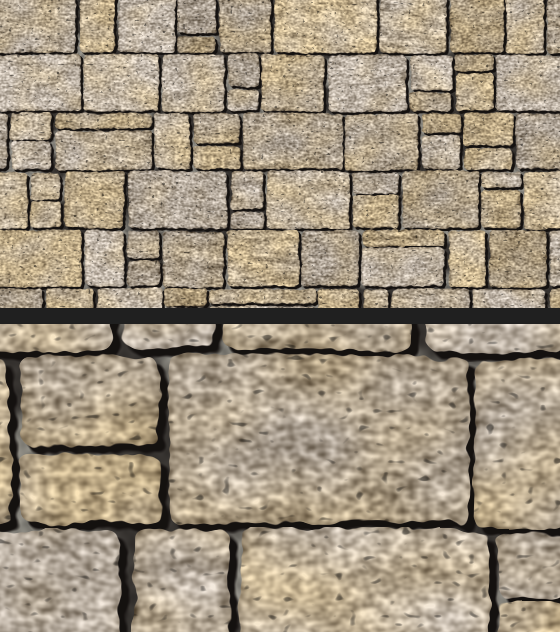
Top, the full canvas; bottom, a detail of the centre.
A Shadertoy shader for this texture:

```glsl
struct Stone {
    float dist;  // signed distance to the stone's outline
    vec2 id;     // unique seed of the stone
};

float hash(vec2 p) {
    vec3 q = fract(p.xyx * 0.1031);
    q += dot(q, q.yzx + 33.33);
    return fract((q.x + q.y) * q.z);
}

float cornerSlope(vec2 cell, vec2 corner, vec2 f) {
    float angle = 6.2832 * hash(cell + corner);
    return dot(vec2(cos(angle), sin(angle)), f - corner);
}

float gradientNoise(vec2 p) {
    vec2 cell = floor(p), f = p - cell;
    vec2 s = f * f * f * (f * (f * 6.0 - 15.0) + 10.0);
    float low = mix(cornerSlope(cell, vec2(0, 0), f), cornerSlope(cell, vec2(1, 0), f), s.x);
    float high = mix(cornerSlope(cell, vec2(0, 1), f), cornerSlope(cell, vec2(1, 1), f), s.x);
    return mix(low, high, s.y);
}

// Jittered boundary between neighbouring modules of a course
float moduleEdge(float i, float row) {
    return i + 0.3 * (hash(vec2(i, row * 7.0 + 3.0)) - 0.5);
}

Stone findStone(vec2 p) {
    p.y += 0.006 * gradientNoise(p * vec2(4.0, 3.0));
    float v = (p.y - 0.066) / 0.19;
    float row = floor(v);
    float shift = 20.0 + 7.0 * hash(vec2(row, 41.0));
    float u = p.x / 0.42 + shift;
    float i = floor(u);
    if (u < moduleEdge(i, row)) i -= 1.0;
    else if (u >= moduleEdge(i + 1.0, row)) i += 1.0;
    vec2 lo = vec2(moduleEdge(i, row), row);
    vec2 hi = vec2(moduleEdge(i + 1.0, row), row + 1.0);
    vec2 seed = vec2(i * 4.0, row * 4.0 + 80.0);

    // Each module holds one broad and one narrow block
    float share = mix(0.53, 0.74, hash(seed + 0.3));
    bool broadFirst = hash(seed + 0.7) > 0.4;
    float cut = mix(lo.x, hi.x, broadFirst ? share : 1.0 - share);
    bool first = u < cut;
    bool broad = first == broadFirst;
    if (first) hi.x = cut;
    else { lo.x = cut; seed.x += 2.0; }

    // Narrow blocks are often stacked, broad ones seldom
    if (hash(seed + 0.9) < (broad ? 0.2 : 0.55)) {
        float level = row + (broad ? 0.7 : mix(0.3, 0.72, hash(seed + 1.3)));
        if (v < level) hi.y = level;
        else { lo.y = level; seed.y += 2.0; }
    }

    // Uneven joints, leaning sides and chipped outlines
    lo = vec2((lo.x - shift) * 0.42, lo.y * 0.19 + 0.066);
    hi = vec2((hi.x - shift) * 0.42, hi.y * 0.19 + 0.066);
    lo += vec2(0.002, 0.001) + vec2(0.007, 0.005) * vec2(hash(seed + 2.1), hash(seed + 2.6));
    hi -= vec2(0.002, 0.001) + vec2(0.007, 0.005) * vec2(hash(seed + 3.1), hash(seed + 3.6));
    vec2 offset = p - 0.5 * (lo + hi);
    offset.x += 0.05 * (hash(seed + 4.2) - 0.5) * offset.y;
    vec2 q = abs(offset) - 0.5 * (hi - lo) + 0.012;
    float d = length(max(q, 0.0)) + min(max(q.x, q.y), 0.0) - 0.012;
    d += 0.006 * gradientNoise(p * 26.0 + seed * 3.7);
    d += 0.004 * gradientNoise(p * 75.0 + seed * 5.3);
    return Stone(d, seed);
}

// Speckled granite with grains drawn out along the bedding
vec3 graniteColor(vec2 p, Stone stone) {
    float tilt = 0.24 * (hash(stone.id + 5.1) - 0.5);
    vec2 g = mat2(cos(tilt), sin(tilt), -sin(tilt), cos(tilt)) * p + stone.id * 1.37;
    float tone = 0.58 + 0.26 * (hash(stone.id + 6.4) - 0.5);
    tone += 0.55 * gradientNoise(g * vec2(60.0, 105.0));
    tone += 0.52 * gradientNoise(g * vec2(115.0, 150.0) + 17.0);
    tone += 0.28 * gradientNoise(g * vec2(13.0, 22.0));
    tone += 0.45 * hash(stone.id + 7.7) * gradientNoise(g * vec2(10.0, 62.0) + 9.0);

    // Hewn relief lit from above, with worn edges
    vec2 r = g * vec2(22.0, 28.0);
    tone += 0.22 * (gradientNoise(r) - gradientNoise(r + vec2(-0.15, 0.3)));
    tone -= 0.2 * smoothstep(-0.008, 0.0, stone.dist);

    vec3 color = mix(vec3(0.45, 0.40, 0.33), vec3(0.92, 0.87, 0.79), clamp(tone, -0.35, 1.1));
    float rust = hash(stone.id + 8.8) + 0.9 * gradientNoise(g * vec2(9.0, 12.0) + 31.0);
    color *= mix(vec3(0.99, 1.0, 1.04), vec3(1.02, 0.98, 0.87), clamp(rust, 0.0, 1.0));
    float fleck = gradientNoise(g * vec2(70.0, 110.0) + 53.0);
    return color * (1.0 - 0.45 * smoothstep(0.32, 0.55, fleck));
}

void mainImage(out vec4 fragColor, in vec2 fragCoord) {
    vec2 p = fragCoord / iResolution.y;
    float pixel = 1.0 / iResolution.y;
    Stone stone = findStone(p);

    // Recessed mortar, mostly in the shadow of the stone above
    float caster = findStone(p + vec2(-0.008, 0.008)).dist;
    float fill = smoothstep(-0.1, 0.2, gradientNoise(p * vec2(7.0, 9.0) + 5.0));
    float lit = smoothstep(-0.002, 0.003, caster) * mix(0.3, 1.0, fill);
    vec3 mortar = vec3(0.52, 0.51, 0.48) * (1.0 + 0.3 * gradientNoise(p * 90.0));
    vec3 joint = mix(vec3(0.08, 0.065, 0.06), mortar, lit);

    float cover = smoothstep(0.8 * pixel, -0.8 * pixel, stone.dist);
    fragColor = vec4(mix(joint, graniteColor(p, stone), cover), 1.0);
}
```
